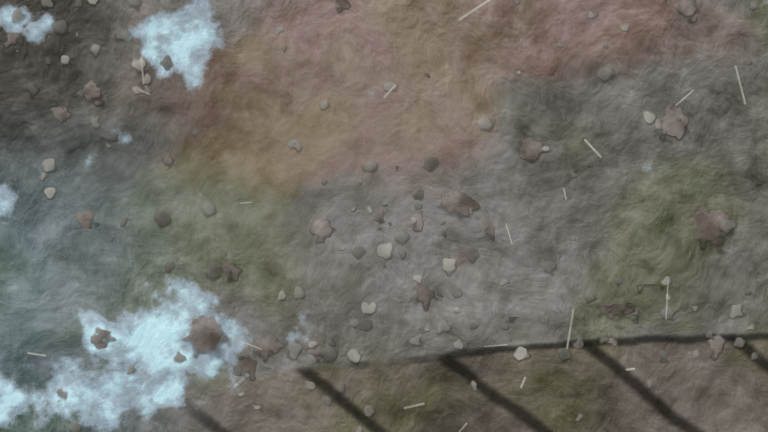
Reproduce this texture procedurally as a WebGL 1 fragment shader.

```glsl
precision highp float;
// Damp, trodden mud with clods, straw, chalky powder and a rutted lower edge.
uniform vec2 u_resolution;

const vec3 DARK_MUD = vec3(0.28, 0.27, 0.25);
const vec3 MID_MUD = vec3(0.41, 0.40, 0.38);
const vec3 PALE_MUD = vec3(0.50, 0.49, 0.48);
const vec3 RED_TINT = vec3(0.035, -0.02, -0.035);
const vec3 OLIVE_TINT = vec3(-0.01, 0.005, -0.045);
const vec3 BLUE_TINT = vec3(-0.045, 0.015, 0.045);
const vec3 POWDER = vec3(0.60, 0.67, 0.72);
const vec3 BRIGHT_POWDER = vec3(0.77, 0.92, 0.96);
const vec3 STRAW = vec3(0.66, 0.65, 0.61);
const vec2 LIGHT_DIR = vec2(-0.45, 0.89);
const float RELIEF = 1.5;
const float CLOD_SIZE = 0.085;
const float PEBBLE_SIZE = 0.034;
const float STRAW_SPACING = 0.2;
const float RUT_SPACING = 0.364;

float hash(vec2 p) {
  vec3 q = fract(vec3(p.xyx) * 0.1031);
  q += dot(q, q.yzx + 33.33);
  return fract((q.x + q.y) * q.z);
}

float noise(vec2 p) {
  vec2 i = floor(p), f = fract(p);
  f = f * f * (3.0 - 2.0 * f);
  return mix(mix(hash(i), hash(i + vec2(1, 0)), f.x),
             mix(hash(i + vec2(0, 1)), hash(i + 1.0), f.x), f.y);
}

float fbm(vec2 p) {
  float sum = 0.0, amp = 0.5;
  for (int i = 0; i < 6; i++) {
    sum += amp * noise(p);
    p = mat2(1.6, 1.2, -1.2, 1.6) * p + 17.3;
    amp *= 0.52;
  }
  return sum;
}

// Soft elliptical patch, 1 at its centre
float blob(vec2 p, float x, float y, float rx, float ry) {
  vec2 q = (p - vec2(x, y)) / vec2(rx, ry);
  return exp(-dot(q, q));
}

// Scattered lumps: cover, facing to the light, shadow, random tone
vec4 lumps(vec2 p, float size, float density, float pixel) {
  vec2 q = p / size + 0.35 * (vec2(noise(p * 75.0), noise(p * 75.0 + 40.0)) - 0.5);
  vec4 result = vec4(0.0);
  for (int k = 0; k < 9; k++) {
    vec2 id = floor(q) + vec2(mod(float(k), 3.0), floor(float(k) / 3.0)) - 1.0;
    float present = step(hash(id + 7.7), density);
    vec2 d = q - id - 0.2 - 0.6 * vec2(hash(id), hash(id + 31.0));
    float r = mix(0.16, 0.5, pow(hash(id + 53.0), 1.5)), edge = 0.04 + pixel / size;
    float cover = present * (1.0 - smoothstep(r - edge, r + edge, length(d)));
    float shade = 1.0 - smoothstep(r * 0.8, r * 1.4, length(d + LIGHT_DIR * r * 0.25));
    result.z = max(result.z, present * shade);
    if (cover > result.x) result.xyw = vec3(cover, dot(d / r, LIGHT_DIR), hash(id + 91.0));
  }
  return result;
}

// Sparse thin stalks of random place, length and direction
float stalks(vec2 p, float pixel) {
  float cover = 0.0;
  for (int k = 0; k < 9; k++) {
    vec2 id = floor(p / STRAW_SPACING) + vec2(mod(float(k), 3.0), floor(float(k) / 3.0)) - 1.0;
    vec2 d = p - (id + vec2(hash(id + 3.0), hash(id + 12.0))) * STRAW_SPACING;
    float angle = 6.283 * hash(id + 21.0), reach = mix(0.008, 0.045, hash(id + 35.0));
    vec2 along = vec2(cos(angle), sin(angle));
    float dist = length(d - along * clamp(dot(d, along), -reach, reach));
    float width = mix(0.001, 0.0032, hash(id + 44.0));
    cover = max(cover, step(hash(id + 66.0), 0.42) * (1.0 - smoothstep(width - pixel, width + pixel, dist)));
  }
  return cover;
}

void main() {
  float pixel = 1.0 / u_resolution.y;
  vec2 p = gl_FragCoord.xy * pixel;
  vec2 warp = vec2(fbm(p * 4.0), fbm(p * 4.0 + 50.0)) - 0.5;
  vec2 w = p + 0.16 * warp;
  float broad = fbm(w * 3.0 + 9.0) - 0.5, grain = fbm(p * 24.0) - 0.5;

  // Mud tone, relief and tints
  float slope = fbm(w * 8.0) - fbm((w + LIGHT_DIR * 0.005) * 8.0);
  float calm = blob(w, 0.68, 0.62, 0.5, 0.25);
  float tone = 0.54 + 0.9 * broad + 0.7 * grain + 0.1 * calm;
  tone -= 0.45 * blob(p, 0.0, 0.95, 0.42, 0.3) + 0.25 * blob(p, 1.78, 0.95, 0.25, 0.25);
  vec3 color = mix(DARK_MUD, MID_MUD, smoothstep(0.0, 0.5, tone));
  color = mix(color, PALE_MUD, smoothstep(0.42, 0.85, tone));
  float red = blob(w, 0.68, 0.73, 0.42, 0.17) + blob(w, 1.2, 0.95, 0.4, 0.13);
  color += RED_TINT * smoothstep(0.25, 0.65, red + broad);
  color += OLIVE_TINT * smoothstep(0.5, 0.7, fbm(w * 2.5 + 70.0) + 0.1 * (p.x - 0.8));
  color += BLUE_TINT * (1.0 - smoothstep(0.0, 0.65, p.x)) * (1.0 - smoothstep(0.45, 0.85, p.y));
  color += RELIEF * slope * (1.0 - 0.5 * calm);

  // Rutted trough below a dark, ragged lip
  float lip = 0.178 + (p.x - 1.0) * (p.x > 1.0 ? 0.06 : 0.12) + 0.05 * warp.y;
  float trough = (1.0 - smoothstep(-0.01, 0.01, p.y - lip)) * smoothstep(0.3, 0.55, p.x);
  float phase = (p.x + 1.25 * p.y + 0.06 * warp.x - 0.52) / RUT_SPACING;
  float rut = abs(fract(phase + 0.5) - 0.5) * RUT_SPACING;
  color *= 1.0 - trough * vec3(0.08, 0.12, 0.16);
  color *= 1.0 - 0.5 * trough * (1.0 - smoothstep(0.006, 0.035, rut));
  color *= 1.0 - 0.5 * (1.0 - smoothstep(0.002, 0.014, abs(p.y - lip))) * smoothstep(0.75, 1.1, p.x + 0.6 * grain);

  // Chalky powder, brightest where thick
  float chalk = blob(p, 0.38, 0.21, 0.24, 0.15) + 0.85 * blob(p, 0.06, 0.07, 0.2, 0.07)
    + 1.25 * blob(p, 0.43, 0.91, 0.11, 0.1) + 0.65 * blob(p, 0.23, 0.66, 0.09, 0.09)
    + 0.8 * blob(p, 0.0, 0.54, 0.06, 0.06) + 0.75 * blob(p, 0.06, 0.95, 0.12, 0.06)
    + 1.5 * (fbm(p * 13.0 + 5.0) - 0.5) + 0.5 * grain;
  vec3 powder = mix(POWDER, BRIGHT_POWDER, smoothstep(0.75, 1.25, chalk + 0.7 * grain));
  color = mix(color, powder + 1.3 * slope, 0.88 * smoothstep(0.5, 0.78, chalk));

  // Clods and pebbles in clumps, then straw
  float clump = blob(p, 0.95, 0.46, 0.15, 0.1) + 0.5 * blob(p, 0.2, 0.83, 0.2, 0.17);
  clump += 0.4 * blob(p, p.x, lip + 0.04, 1.0, 0.07) * smoothstep(0.4, 0.7, p.x);
  vec4 clod = lumps(p, CLOD_SIZE, 0.03 + 0.7 * clump, pixel);
  vec3 clodColor = mix(MID_MUD, PALE_MUD, clod.w) + RED_TINT * 0.5 + 0.06 * clod.y + 0.3 * grain + slope;
  color = mix(color * (1.0 - 0.35 * clod.z), clodColor, 0.85 * clod.x);
  vec4 bit = lumps(p + 3.0, PEBBLE_SIZE, 0.04 + 0.5 * clump, pixel);
  vec3 bitColor = mix(MID_MUD, STRAW, bit.w * bit.w) + 0.06 * bit.y + 0.25 * grain;
  color = mix(color * (1.0 - 0.3 * bit.z), bitColor, 0.85 * bit.x);
  color = mix(color, STRAW + 0.3 * grain, 0.85 * stalks(p, pixel));
  gl_FragColor = vec4(clamp(color, 0.0, 1.0), 1.0);
}
```
